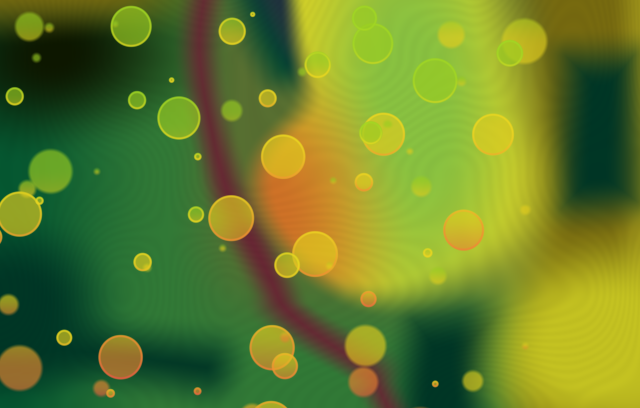
This background is drawn by a WebGL 2 fragment shader. Its source:

```glsl
#version 300 es
precision highp float;
// Soft bokeh: translucent discs drift over a blurred field of green, gold and maroon.
// The field is layered from feathered distance shapes bent by value noise;
// the discs come from jittered grids of three sizes, tinted warmer toward the bottom.
uniform vec2 u_resolution;
out vec4 fragColor;

const vec3 TEAL = vec3(0.0, 0.21, 0.145);
const vec3 GREEN = vec3(0.19, 0.47, 0.21);
const vec3 MOSS = vec3(0.34, 0.43, 0.19);
const vec3 OLIVE = vec3(0.46, 0.41, 0.06);
const vec3 YELLOW = vec3(0.80, 0.80, 0.16);
const vec3 LEAF = vec3(0.53, 0.75, 0.25);
const vec3 ORANGE = vec3(0.80, 0.44, 0.15);
const vec3 MAROON = vec3(0.40, 0.15, 0.20);
const vec3 NAVY = vec3(0.12, 0.19, 0.24);

// Integer hash giving three values in 0..1
vec3 hash3(vec2 cell, float seed) {
  uvec3 v = uvec3(ivec3(vec3(cell, seed)) + 1000);
  v = v * 1664525u + 1013904223u;
  v.x += v.y * v.z; v.y += v.z * v.x; v.z += v.x * v.y;
  v ^= v >> 16u;
  v.x += v.y * v.z; v.y += v.z * v.x; v.z += v.x * v.y;
  return vec3(v >> 8u) / 16777216.0;
}

vec2 noise2(vec2 p) {
  vec2 i = floor(p), f = fract(p);
  f = f * f * (3.0 - 2.0 * f);
  vec2 low = mix(hash3(i, 1.0).xy, hash3(i + vec2(1, 0), 1.0).xy, f.x);
  vec2 high = mix(hash3(i + vec2(0, 1), 1.0).xy, hash3(i + 1.0, 1.0).xy, f.x);
  return mix(low, high, f.y);
}

// Distance shapes
float ellipse(vec2 p, vec2 center, vec2 radii) {
  return (length((p - center) / radii) - 1.0) * min(radii.x, radii.y);
}
float box(vec2 p, vec2 center, vec2 halfSize) {
  vec2 q = abs(p - center) - halfSize;
  return length(max(q, 0.0)) + min(max(q.x, q.y), 0.0);
}
float capsule(vec2 p, vec2 a, vec2 b, float radius) {
  vec2 ab = b - a;
  return length(p - a - ab * clamp(dot(p - a, ab) / dot(ab, ab), 0.0, 1.0)) - radius;
}
float smoothMin(float a, float b, float k) {
  float h = max(k - abs(a - b), 0.0) / k;
  return min(a, b) - 0.25 * h * h * k;
}
float feather(float dist, float blur) {
  return 1.0 - smoothstep(-blur, blur, dist);
}

// Centre line of the maroon stem, which sweeps right near the bottom
float stemX(float y) {
  float t = 1.0 - y;
  return 0.5 + 0.3 * t * t + 0.17 * (1.0 - smoothstep(0.08, 0.26, y));
}

vec3 backdrop(vec2 p) {
  // Left greens, shadows and gold top edge
  vec3 col = mix(vec3(0.02, 0.34, 0.19), GREEN, smoothstep(0.0, 0.42, p.x));
  col = mix(col, MOSS, smoothstep(0.40, 0.62, p.x) * smoothstep(0.1, 0.4, p.y));
  col = mix(col, vec3(0.05, 0.09, 0.0), feather(ellipse(p, vec2(0.14, 0.88), vec2(0.25, 0.15)), 0.13));
  col = mix(col, OLIVE, smoothstep(0.9, 1.03, p.y) * (1.0 - smoothstep(0.25, 0.6, p.x)));
  col = mix(col, TEAL, feather(ellipse(p, vec2(0.02, 0.24), vec2(0.20, 0.16)), 0.10));
  col = mix(col, TEAL, feather(capsule(p, vec2(0.0, 0.16), vec2(0.5, 0.09), 0.05), 0.07));

  // Right olive, dark pools and low golden glow
  col = mix(col, mix(OLIVE, vec3(0.60, 0.56, 0.10), smoothstep(1.48, 1.58, p.x)), smoothstep(1.2, 1.36, p.x));
  col = mix(col, TEAL, feather(box(p, vec2(1.10, 0.08), vec2(0.10, 0.13)), 0.07));
  col = mix(col, YELLOW * vec3(0.95, 0.94, 0.8), feather(ellipse(p, vec2(1.47, 0.17), vec2(0.25, 0.21)), 0.10));
  col = mix(col, TEAL, feather(box(p, vec2(1.46, 0.69), vec2(0.09, 0.18)), 0.075));

  // Navy streak and maroon stem
  col = mix(col, TEAL * 1.3, feather(capsule(p, vec2(0.62, 1.05), vec2(0.72, 0.85), 0.05), 0.06));
  col = mix(col, NAVY, feather(capsule(p, vec2(0.67, 1.05), vec2(0.84, 0.79), 0.05), 0.05));
  float slope = (stemX(p.y + 0.01) - stemX(p.y - 0.01)) / 0.02;
  float stem = abs(p.x - stemX(p.y)) / sqrt(1.0 + slope * slope);
  float stemWidth = 0.025 + 0.025 * feather(abs(p.y - 0.4), 0.4);
  col = mix(col, MAROON, feather(stem - stemWidth, 0.04));

  // Large bright form: orange flank, leaf core, yellow rim
  float form = smoothMin(ellipse(p, vec2(0.97, 0.52), vec2(0.33, 0.255)),
                         capsule(p, vec2(0.96, 1.1), vec2(1.06, 0.6), 0.25), 0.06);
  vec3 bright = mix(YELLOW, LEAF, feather(ellipse(p, vec2(1.02, 0.75), vec2(0.17, 0.42)), 0.12));
  bright = mix(bright, ORANGE, feather(ellipse(p, vec2(0.66, 0.47), vec2(0.19, 0.26)), 0.16));
  return mix(col, bright, feather(form, mix(0.035, 0.085, smoothstep(0.75, 1.25, p.x))));
}

// Disc colour runs from lime through yellow and orange to pink
vec3 discTint(float warmth) {
  vec3 tint = mix(vec3(0.60, 0.80, 0.13), vec3(0.88, 0.80, 0.12), smoothstep(0.0, 0.3, warmth));
  tint = mix(tint, vec3(0.90, 0.52, 0.19), smoothstep(0.45, 0.75, warmth));
  return mix(tint, vec3(0.86, 0.20, 0.29), smoothstep(0.75, 1.1, warmth));
}

// One jittered grid of discs blended over the colour
vec3 addDiscs(vec3 col, vec2 p, float cellSize, vec2 radiusRange, float density, float seed) {
  vec2 home = floor(p / cellSize);
  for (int j = -1; j <= 1; j++) for (int i = -1; i <= 1; i++) {
    vec2 cell = home + vec2(i, j);
    vec3 place = hash3(cell, seed), look = hash3(cell, seed + 7.0);
    vec2 center = (cell + 0.08 + 0.84 * place.xy) * cellSize;
    if (place.z > density || center.x > 1.29) continue;
    float radius = mix(radiusRange.x, radiusRange.y, look.x);
    float sharp = step(0.42, look.y);
    float blur = max(1.0 / u_resolution.y, mix(0.006, 0.0015, sharp));
    float dist = length(p - center) - radius;
    float warmth = 0.55 - 0.65 * center.y + 0.5 * (look.z - 0.4) - 0.13 * (p.y - center.y) / radius;
    float rim = feather(abs(dist + 0.003) - 0.0022, blur) * sharp;
    col = mix(col, discTint(warmth), 0.66 * feather(dist, blur));
    col = mix(col, discTint(warmth + 0.15) * 1.06, 0.75 * rim);
  }
  return col;
}

void main() {
  vec2 p = gl_FragCoord.xy / u_resolution.y;
  p.x *= 1.5706 * u_resolution.y / u_resolution.x;
  vec2 bend = noise2(p * 3.5) - 0.5;
  vec3 col = backdrop(p + 0.045 * bend);
  col *= 1.0 + 0.012 * cos(260.0 * (p.x * 0.4 + bend.x * 0.5)); // faint contour lines
  col = addDiscs(col, p, 0.25, vec2(0.050, 0.057), 0.80, 11.0);
  col = addDiscs(col, p, 0.20, vec2(0.019, 0.036), 0.85, 23.0);
  col = addDiscs(col, p, 0.22, vec2(0.006, 0.012), 0.60, 37.0);
  fragColor = vec4(col, 1.0);
}
```
